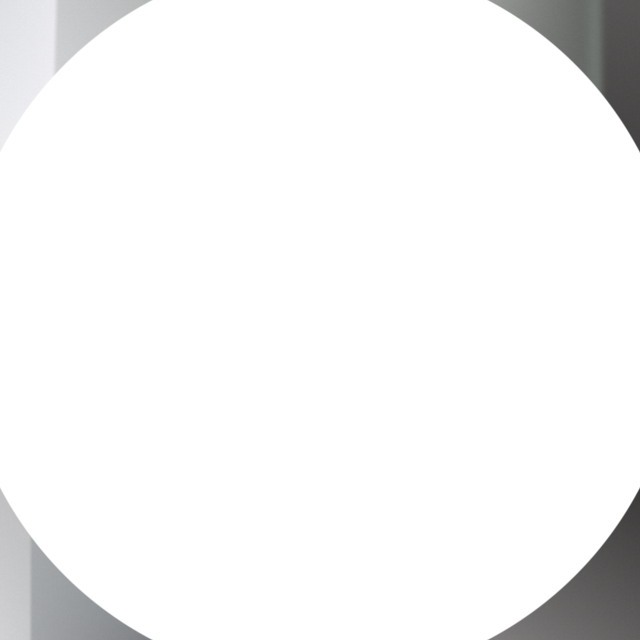
A Shadertoy shader for this background:

```glsl
// A large white disc over a softly blurred grey interior seen in the four corners.

const vec2 DISC_CENTER = vec2(0.5);
const float DISC_RADIUS = 0.5644;

// Bilinear blend of four corner colours.
vec3 blendCorners(vec3 bl, vec3 br, vec3 tl, vec3 tr, vec2 t) {
    t = clamp(t, 0.0, 1.0);
    return mix(mix(bl, br, t.x), mix(tl, tr, t.x), t.y);
}

// Smooth step from 0 to 1 centred on a position.
float softEdge(float x, float position, float halfWidth) {
    return smoothstep(position - halfWidth, position + halfWidth, x);
}

float hash(vec2 p) {
    return fract(sin(dot(p, vec2(127.1, 311.7))) * 43758.5453);
}

// Bright pane beside a pale wall.
vec3 upperLeft(vec2 p) {
    vec2 t = vec2(p.x / 0.24, (p.y - 0.76) / 0.24);
    vec3 pane = blendCorners(vec3(0.93, 0.93, 0.94), vec3(0.95, 0.95, 0.97),
                             vec3(0.87, 0.88, 0.89), vec3(0.91, 0.91, 0.93),
                             vec2(p.x / 0.088, t.y));
    vec3 wall = blendCorners(vec3(0.88, 0.88, 0.89), vec3(0.80, 0.80, 0.81),
                             vec3(0.83, 0.83, 0.84), vec3(0.71, 0.72, 0.72), t);
    float paneEdge = 0.0885 - 0.03 * (1.0 - p.y);
    return mix(pane, wall, softEdge(p.x, paneEdge, 0.005));
}

// Light strip beside a cool grey wall.
vec3 lowerLeft(vec2 p) {
    vec2 t = vec2(p.x / 0.24, p.y / 0.24);
    vec3 strip = blendCorners(vec3(0.82, 0.82, 0.83), vec3(0.78, 0.79, 0.79),
                              vec3(0.75, 0.75, 0.76), vec3(0.74, 0.74, 0.75),
                              vec2(p.x / 0.048, t.y));
    vec3 wall = blendCorners(vec3(0.68, 0.69, 0.70), vec3(0.49, 0.50, 0.51),
                             vec3(0.66, 0.67, 0.68), vec3(0.62, 0.64, 0.65), t);
    return mix(strip, wall, softEdge(p.x, 0.048, 0.004));
}

// Greenish curtain with a faint streak, then a dark wall.
vec3 upperRight(vec2 p) {
    vec2 t = vec2((p.x - 0.76) / 0.18, (p.y - 0.76) / 0.24);
    vec3 curtain = blendCorners(vec3(0.48, 0.49, 0.48), vec3(0.36, 0.37, 0.36),
                                vec3(0.60, 0.61, 0.60), vec3(0.36, 0.37, 0.36), t);
    float streak = (p.x - 0.93) / 0.014;
    curtain += vec3(0.06, 0.07, 0.065) * exp(-streak * streak);
    vec3 wall = mix(vec3(0.27, 0.26, 0.26), vec3(0.34, 0.33, 0.33),
                    clamp(t.y, 0.0, 1.0));
    return mix(curtain, wall, softEdge(p.x, 0.943, 0.009));
}

// Dark wall brightening towards the floor.
vec3 lowerRight(vec2 p) {
    vec2 t = vec2((p.x - 0.76) / 0.24, p.y / 0.24);
    return blendCorners(vec3(0.50, 0.49, 0.49), vec3(0.38, 0.37, 0.37),
                        vec3(0.32, 0.31, 0.31), vec3(0.23, 0.22, 0.22), t);
}

void mainImage(out vec4 fragColor, in vec2 fragCoord) {
    vec2 p = fragCoord / iResolution.xy;

    // Background quadrants, joined beneath the disc.
    vec3 left = mix(lowerLeft(p), upperLeft(p), step(0.5, p.y));
    vec3 right = mix(lowerRight(p), upperRight(p), step(0.5, p.y));
    vec3 color = mix(left, right, step(0.5, p.x));
    color += (hash(floor(p * 512.0)) - 0.5) * 0.012;

    // White disc with an antialiased rim.
    float discDistance = length(p - DISC_CENTER) - DISC_RADIUS;
    float pixel = 1.0 / iResolution.y;
    color = mix(vec3(1.0), color, smoothstep(-pixel, pixel, discDistance));

    fragColor = vec4(color, 1.0);
}
```
